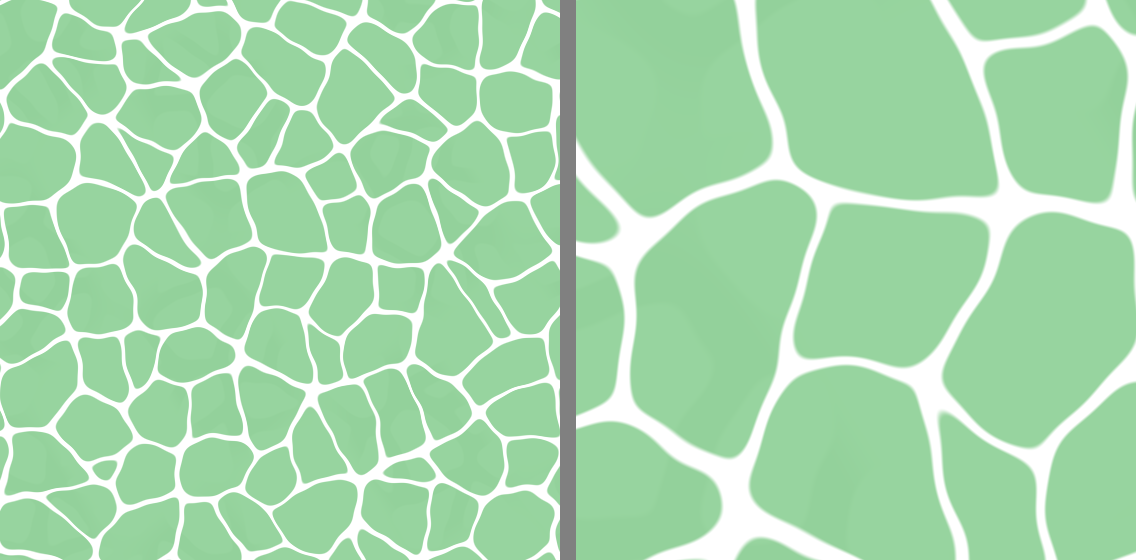
Left: the whole. Right: its middle third, enlarged.
A three.js fragment shader for this pattern:

```glsl
varying vec2 vUv;

const vec3 STONE = vec3(0.592, 0.832, 0.622);
const vec3 STONE_SHADE = vec3(0.576, 0.818, 0.606);
const vec3 GROUT = vec3(1.0);

const float CELLS = 9.2;          // stones across the canvas
const float JITTER = 0.86;        // scatter of the stone centres
const float SIZE_SPREAD = 0.24;   // difference between large and small stones
const float ROUNDING = 0.052;     // corner softness, in cells
const float HALF_GAP = 0.034;     // half the grout width, in cells
const float GAP_VARIATION = 0.008;
const float BEND = 0.085;         // broad curving of the outlines
const float WOBBLE = 0.009;       // fine unevenness of the outlines
const float EDGE_BLUR = 0.0013;   // in canvas units
const float BAND_WIDTH = 0.12;    // faint overlapping strokes, in cells
const vec2 BAND_OFFSET = vec2(37.4, 18.7);

vec3 hash3(vec2 cell) {
  vec3 q = fract(vec3(cell.xyx) * vec3(0.1031, 0.1030, 0.0973));
  q += dot(q, q.yxz + 33.33);
  return fract((q.xxy + q.yzz) * q.zyx);
}

// Layered sines bend the straight cell borders into hand-drawn curves
vec2 warp(vec2 p) {
  vec2 broad = sin(p.yx * 2.3 + vec2(0.4, 2.1) + 1.3 * sin(p * 0.9))
             + 0.6 * sin(p.yx * 3.7 + p * 1.6 + vec2(4.0, 1.2));
  vec2 fine = sin(p.yx * 13.0 + p * 5.0) + sin(p.yx * 9.0 - p * 11.0 + 2.0);
  return p + BEND * broad + WOBBLE * fine;
}

// Offset from p to a stone centre in xy, its size weight in z
vec3 stoneSite(vec2 cell, vec2 p) {
  vec3 h = hash3(cell + 50.0);
  return vec3(cell + 0.5 + JITTER * (h.xy - 0.5) - p, SIZE_SPREAD * (h.z - 0.5));
}

// Rounded distance from p to the border of its weighted Voronoi cell
float borderDistance(vec2 p) {
  vec2 base = floor(p);
  vec3 nearest = vec3(0.0);
  vec2 nearestCell = base;
  float best = 100.0;
  for (int y = -2; y <= 2; y++) {
    for (int x = -2; x <= 2; x++) {
      vec2 cell = base + vec2(float(x), float(y));
      vec3 site = stoneSite(cell, p);
      float power = dot(site.xy, site.xy) - site.z;
      if (power < best) {
        best = power;
        nearest = site;
        nearestCell = cell;
      }
    }
  }

  // Exponential smooth minimum over all neighbouring borders
  float sum = 0.0;
  for (int y = -2; y <= 2; y++) {
    for (int x = -2; x <= 2; x++) {
      vec2 cell = base + vec2(float(x), float(y));
      vec2 apart = cell - nearestCell;
      if (dot(apart, apart) < 0.5) continue;
      vec3 site = stoneSite(cell, p);
      float power = dot(site.xy, site.xy) - site.z;
      float gap = max(length(site.xy - nearest.xy), 0.01);
      sum += exp(-(power - best) / (2.0 * gap * ROUNDING));
    }
  }
  return -ROUNDING * log(max(sum, 1e-9));
}

void main() {
  vec2 p = vUv * CELLS;

  // Stones separated by grout of slightly uneven width
  float halfGap = HALF_GAP + GAP_VARIATION * sin(p.x * 2.1 + 2.0 * sin(p.y * 1.7));
  float blur = EDGE_BLUR * CELLS;
  float border = borderDistance(warp(p));
  float stone = smoothstep(halfGap - blur, halfGap + blur, border);

  // Faint strokes showing within the stones
  float strokes = borderDistance(warp(p + BAND_OFFSET));
  float band = 1.0 - smoothstep(BAND_WIDTH - 0.02, BAND_WIDTH + 0.02, strokes);
  band *= smoothstep(-0.3, 0.6, sin(p.x * 1.9 + 1.0) + sin(p.y * 1.6 + p.x * 0.7));

  vec3 fill = mix(STONE, STONE_SHADE, band);
  gl_FragColor = vec4(mix(GROUT, fill, stone), 1.0);
}
```
